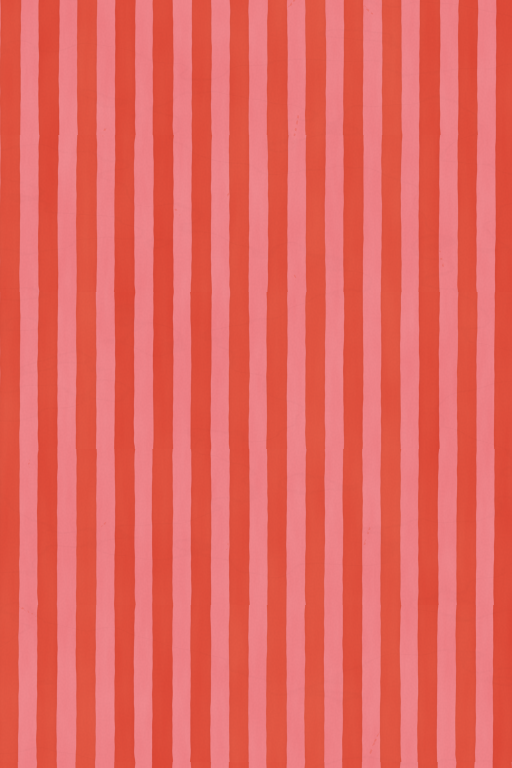
This pattern is drawn by a Shadertoy shader. Its source:

```glsl
// Hand block-printed cloth: upright pink and vermilion stripes with wobbly edges and uneven dye.

const float STRIPE_PERIOD = 0.0744;   // lengths are fractions of the canvas width
const float FIRST_PINK = 0.0586;
const float PINK_HALF = 0.0179;
const float BLOCK_HEIGHT = 0.306;
const float BLOCK_START = 0.012;

const vec3 RED_DEEP = vec3(0.865, 0.295, 0.225);
const vec3 RED_WARM = vec3(0.885, 0.350, 0.270);
const vec3 PINK_ROSE = vec3(0.925, 0.480, 0.500);
const vec3 PINK_PALE = vec3(0.935, 0.530, 0.550);

float hash(vec2 p) {
    vec3 q = fract(p.xyx * vec3(0.1031, 0.1030, 0.0973));
    q += dot(q, q.yzx + 33.33);
    return fract((q.x + q.y) * q.z);
}

vec2 gradient(vec2 cell) {
    float angle = 6.2832 * hash(cell);
    return vec2(cos(angle), sin(angle));
}

float gradientNoise(vec2 p) {
    vec2 i = floor(p), f = fract(p);
    vec2 w = f * f * f * (f * (f * 6.0 - 15.0) + 10.0);
    vec2 e = vec2(0.0, 1.0);
    float low = mix(dot(gradient(i), f), dot(gradient(i + e.yx), f - e.yx), w.x);
    float high = mix(dot(gradient(i + e.xy), f - e.xy), dot(gradient(i + e.yy), f - e.yy), w.x);
    return mix(low, high, w.y);
}

float fbm(vec2 p) {
    float sum = 0.0, amp = 1.0;
    for (int i = 0; i < 4; i++) {
        sum += amp * gradientNoise(p);
        p = p * 2.03 + 17.3;
        amp *= 0.5;
    }
    return sum;
}

// Sideways slip of a printed edge: slow drift, fine tremor, and a jog at each block joint.
float edgeWobble(float y, float seed) {
    float block = (y - BLOCK_START) / BLOCK_HEIGHT;
    float joint = (fract(block + 0.5) - 0.5) * BLOCK_HEIGHT;
    float slip = hash(vec2(seed, floor(block) + 40.0)) - 0.5;
    float bulge = exp(-joint * joint / 0.00008) * (hash(vec2(seed, 91.0)) - 0.3);
    float drift = gradientNoise(vec2(y * 7.0, seed * 3.7 + 0.5));
    float tremor = gradientNoise(vec2(y * 45.0, seed * 5.3 + 0.5));
    return 0.0018 * slip + 0.0022 * bulge + 0.0020 * drift + 0.0011 * tremor;
}

// Signed distance to a pink stripe's edges, positive inside it.
float pinkStripe(float x, float y, float id) {
    float left = -PINK_HALF + edgeWobble(y, id * 2.0 + 20.0);
    float right = PINK_HALF + edgeWobble(y, id * 2.0 + 21.0);
    return min(x - left, right - x);
}

vec3 redDye(vec2 p, float id, float inset) {
    float block = floor((p.y - BLOCK_START) / BLOCK_HEIGHT);
    float tone = 0.43 + 0.65 * (hash(vec2(id + 30.0, 7.0)) - 0.5);
    tone += 0.20 * (hash(vec2(id + 50.0, block + 13.0)) - 0.5);
    tone += 0.45 * fbm(p * 5.0) + 0.30 * fbm(p * vec2(45.0, 6.0));
    tone -= 0.30 * smoothstep(0.25, 0.5, abs(p.x - 0.5));
    float rim = exp(-max(inset, 0.0) / 0.0025);
    return mix(RED_DEEP, RED_WARM, clamp(tone, -0.3, 1.2)) * (1.0 - 0.035 * rim);
}

vec3 pinkDye(vec2 p) {
    float tone = 0.58 + 0.50 * fbm(p * 4.0 + 31.0) + 0.35 * fbm(p * vec2(60.0, 12.0));
    return mix(PINK_ROSE, PINK_PALE, clamp(tone, -0.2, 1.2));
}

// Sparse short scratches, one candidate per cell.
float scratches(vec2 p, float cellSize, float pixel) {
    vec2 cell = floor(p / cellSize);
    vec2 jitter = 0.35 + 0.3 * vec2(hash(cell + 3.0), hash(cell + 8.0));
    vec2 q = p - (cell + jitter) * cellSize;
    float angle = 0.4 + 2.4 * hash(cell + 12.0);
    vec2 along = vec2(cos(angle), sin(angle));
    float halfLength = cellSize * (0.04 + 0.18 * hash(cell + 19.0));
    q -= along * clamp(dot(q, along), -halfLength, halfLength);
    float wear = smoothstep(-0.1, 0.3, gradientNoise(p * 140.0));
    float present = step(0.72, hash(cell + 27.0));
    return present * wear * (1.0 - smoothstep(0.0004, 0.0012 + pixel, length(q)));
}

void mainImage(out vec4 fragColor, in vec2 fragCoord) {
    float pixel = 1.0 / iResolution.x;
    vec2 p = fragCoord * pixel;

    // The cloth leans slightly, more toward its sides.
    float fall = 1.0 - fragCoord.y / iResolution.y;
    float lean = -fall * (0.0015 + 0.02 * (p.x - 0.45) * (p.x - 0.45));
    float stripe = (p.x - lean - FIRST_PINK) / STRIPE_PERIOD;
    float pinkId = floor(stripe + 0.5);
    float dist = pinkStripe((stripe - pinkId) * STRIPE_PERIOD, p.y, pinkId);

    // Dyes, joined by a soft printed edge
    float softness = max(0.0011, 0.75 * pixel);
    float pinkMask = smoothstep(-softness, softness, dist);
    vec3 color = mix(redDye(p, floor(stripe), -dist), pinkDye(p), pinkMask);

    // Surface wear: weave grain, faint creases and scratches
    color *= 1.0 + 0.016 * gradientNoise(p * vec2(260.0, 210.0));
    float crease = abs(fbm(p * vec2(2.0, 5.0) + 63.0));
    color *= 1.0 - 0.012 * (1.0 - smoothstep(0.0, 0.03, crease));
    color = mix(color, RED_WARM, 0.32 * pinkMask * scratches(p, 0.13, pixel));
    fragColor = vec4(color, 1.0);
}
```
